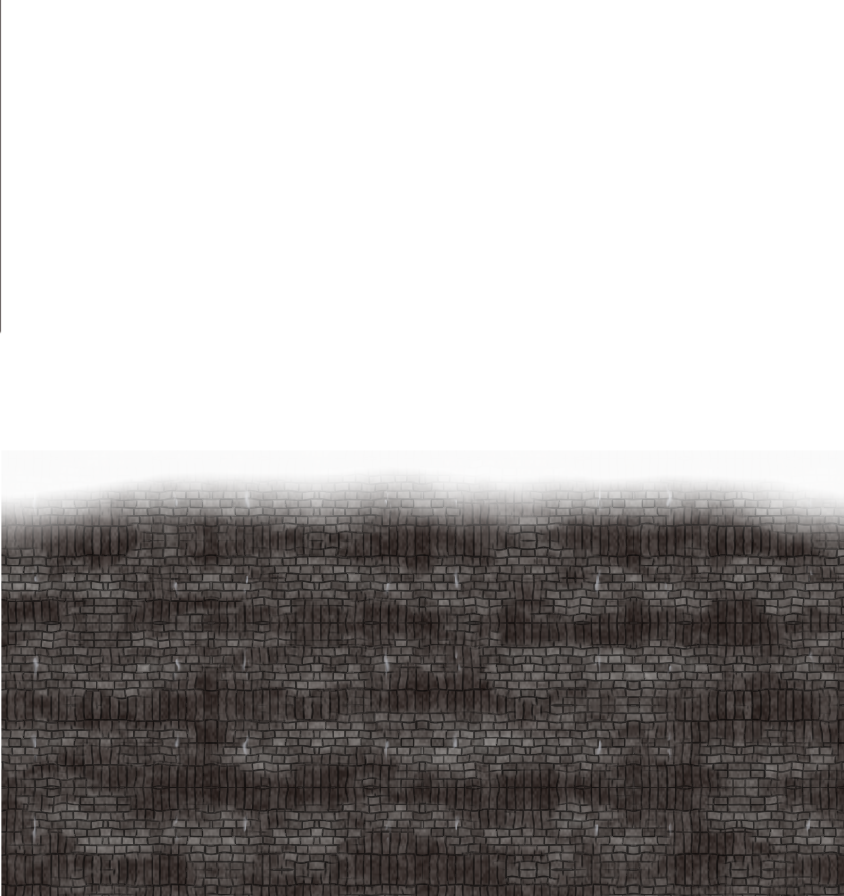
Write a WebGL 2 fragment shader that draws this background.

```glsl
#version 300 es
precision highp float;
// A dark cracked-brick wall fading upward into a white sky.
// Mirrored tiles carry two brick lattices; broad noise and soft patches
// decide where pale bricks replace the dark upright bars.
uniform vec2 u_resolution;
out vec4 fragColor;

float hash(vec2 p) {
  return fract(sin(dot(p, vec2(127.1, 311.7))) * 43758.5453);
}

float noise(vec2 p) {
  vec2 i = floor(p), f = fract(p);
  f = f * f * (3.0 - 2.0 * f);
  return mix(mix(hash(i), hash(i + vec2(1, 0)), f.x),
             mix(hash(i + vec2(0, 1)), hash(i + 1.0), f.x), f.y);
}

float fbm(vec2 p) {
  float sum = 0.0, gain = 0.5;
  for (int i = 0; i < 4; i++) {
    sum += gain * noise(p);
    p = p * 2.03 + 7.3;
    gain *= 0.5;
  }
  return sum / 0.9375;
}

// Distance to the nearest multiple of the period: a mirrored repeat.
vec2 fold(vec2 p, vec2 period) {
  return abs(fract(p / period + 0.5) - 0.5) * period;
}

// Returns joint darkness in x and a random tone per brick in y.
vec2 bricks(vec2 p, vec2 size, float stagger, float pixel) {
  vec2 q = p / size;
  q.x += stagger * hash(vec2(floor(q.y), 4.0));
  vec2 cell = floor(q), f = fract(q);
  vec2 gap = min(f, 1.0 - f) * size;
  float tone = hash(cell);
  float joint = 1.0 - smoothstep(0.0003, 0.0007 + pixel, min(gap.x, gap.y));
  return vec2(joint * (0.5 + 0.5 * hash(cell + 9.0)), tone);
}

// Broad light (positive) and dark (negative) areas: centre and strength.
float patches(vec2 p) {
  const vec3 spots[14] = vec3[14](
    vec3(0.64, 0.32, 0.6), vec3(0.66, 0.26, 0.35), vec3(0.52, 0.36, 0.3),
    vec3(0.15, 0.26, 0.35), vec3(0.43, 0.26, 0.35), vec3(0.89, 0.26, 0.4),
    vec3(0.49, 0.18, 0.3), vec3(0.57, 0.07, 0.4), vec3(0.04, 0.35, 0.3),
    vec3(0.47, 0.31, -0.4), vec3(0.47, 0.22, -0.4), vec3(0.77, 0.30, -0.4),
    vec3(0.30, 0.22, -0.3), vec3(0.17, 0.36, -0.4));
  float sum = 0.0;
  for (int i = 0; i < 14; i++) {
    vec2 d = (p - spots[i].xy) / vec2(0.06, 0.022);
    sum += spots[i].z * exp(-dot(d, d));
  }
  return sum;
}

vec3 wall(vec2 p, float pixel) {
  vec2 period = vec2(0.2357, 0.1836);
  vec2 tile = fold(p - vec2(0.0, 0.3047), period);
  vec2 bent = tile + 0.003 * (vec2(noise(tile * 70.0), noise(tile * 70.0 + 31.0)) - 0.5);

  // Pale bands run halfway between the mirror lines.
  float band = -cos(12.566 * tile.y / period.y);
  float light = 0.36 + 0.17 * band + 0.5 * patches(p)
    + 1.3 * (fbm(p * vec2(17.0, 34.0)) - 0.5)
    + 0.35 * (noise(p * vec2(65.0, 110.0)) - 0.5);
  light = clamp(light, 0.0, 1.0);

  vec2 bars = bricks(bent, vec2(0.0095, 0.025), 0.3, pixel);
  vec2 blocks = bricks(bent, vec2(0.0145, 0.0092), 1.0, pixel);
  vec2 brick = mix(bars, blocks, smoothstep(0.2, 0.5, light));

  vec3 color = mix(vec3(0.225, 0.19, 0.18), vec3(0.45, 0.435, 0.425), light);
  color += 0.11 * (brick.y - 0.5) * (0.6 + light);
  color += 0.09 * (noise(p * vec2(420.0, 260.0)) - 0.5);
  color *= 1.0 - 0.62 * brick.x;

  // Pale bluish upright scratches near the tile's light centre.
  float scratch = exp(-pow((tile.x - 0.039 - 0.005 * (noise(p * 90.0) - 0.5)) / 0.0025, 2.0));
  scratch *= exp(-pow((tile.y - 0.046) / 0.012, 2.0));
  scratch *= smoothstep(0.4, 0.75, noise(p * vec2(330.0, 130.0)));
  color = mix(color, vec3(0.72, 0.73, 0.76), 0.7 * scratch);
  return color;
}

void main() {
  vec2 p = gl_FragCoord.xy / u_resolution.y;
  float pixel = 1.0 / u_resolution.y;
  float right = u_resolution.x / u_resolution.y;

  // The mist hangs lower at both sides and has a ragged edge.
  float sag = 0.022 * exp(-pow(p.x / 0.12, 2.0))
    + 0.014 * exp(-pow((right - p.x) / 0.09, 2.0))
    + 0.024 * (fbm(p * vec2(9.0, 12.0)) - 0.5);
  float cover = 1.0 - smoothstep(0.392, 0.480, p.y + sag);
  cover = max(cover, 0.025);
  cover *= 1.0 - smoothstep(0.4974 - pixel, 0.4974 + pixel, p.y);
  cover *= smoothstep(0.0005, 0.0025, p.x);
  vec3 color = mix(vec3(1.0), wall(p, pixel), cover);

  // Thin dark sliver on the upper left border.
  float sliver = (1.0 - smoothstep(0.0005, 0.002, p.x)) * smoothstep(0.627, 0.631, p.y);
  color = mix(color, vec3(0.25, 0.22, 0.21), 0.75 * sliver);
  fragColor = vec4(color, 1.0);
}
```
